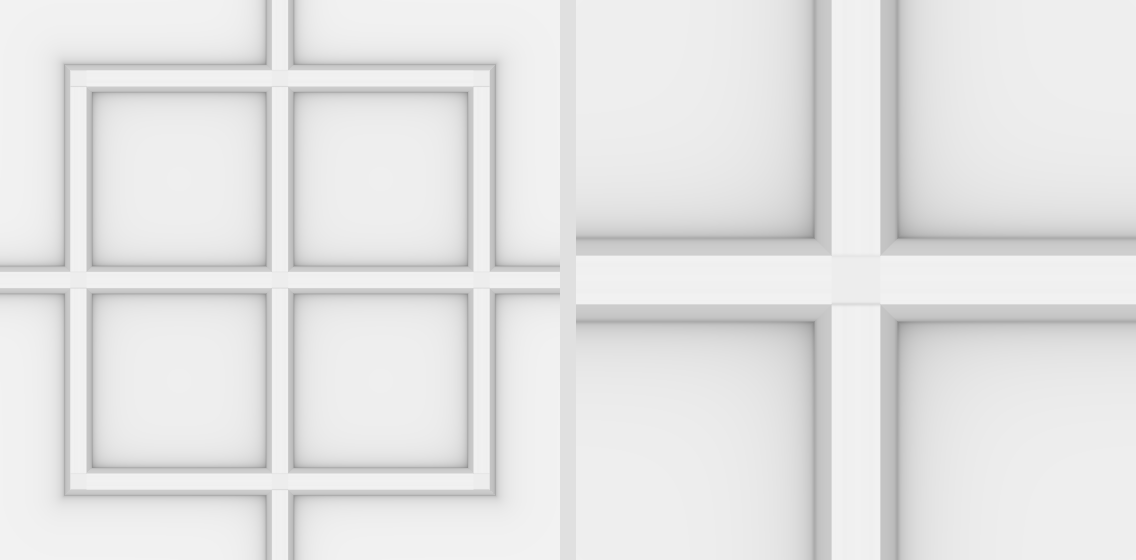
Left: the whole. Right: its middle third, enlarged.
Reproduce this pattern procedurally as a WebGL 2 fragment shader.

```glsl
#version 300 es
precision highp float;
// Pale relief of bevelled bars: a full-width cross over a square ring, making
// two by two recessed panels. Distances to the bars give the flat tops and
// mitred bevels; products of exponential falloffs give the soft contact shade.

uniform vec2 u_resolution;
out vec4 fragColor;

const float RING = 0.360;        // centre to the middle of a ring bar
const float FLAT_HALF = 0.0145;  // half width of the flat top
const float BASE_HALF = 0.0247;  // half width at the foot of the bevel
const float PANEL_INNER = 0.936;
const float PANEL_OUTER = 0.948;
const float TOP_FACE = 0.942;

// Light left at a distance from the foot of one wall.
float wallLight(float dist) {
    float e = max(dist, 0.0);
    return (1.0 - 0.13 * exp(-e / 0.0055)) * (1.0 - 0.10 * exp(-e / 0.024));
}

// Soft band around a line.
float softLine(float dist, float width) {
    float t = dist / width;
    return exp(-t * t);
}

// Recessed ground, shaded by the cross and by the ring walls.
float panelShade(vec2 a) {
    float cross = wallLight(a.x - BASE_HALF) * wallLight(a.y - BASE_HALF);
    vec2 q = a - RING;
    if (max(q.x, q.y) < 0.0) {
        vec2 inner = -q - BASE_HALF;
        return PANEL_INNER * cross * wallLight(inner.x) * wallLight(inner.y);
    }
    float outer = length(max(q - BASE_HALF, 0.0));
    return PANEL_OUTER * cross * wallLight(outer);
}

// Sloped side: darker towards its foot, toned by the way it faces.
float bevelShade(float dist, float horizontal, vec2 side) {
    float slope = clamp((dist - FLAT_HALF) / (BASE_HALF - FLAT_HALF), 0.0, 1.0);
    float facingX = mix(0.775, 0.755, side.x);
    float facingY = mix(0.785, 0.795, side.y);
    return mix(facingX, facingY, horizontal) + 0.015 - 0.055 * slope * slope;
}

// Flat top: faint lengthwise streaks, tinted joints and fine seams.
float topShade(vec2 offset, float horizontal, float pixel) {
    float across = mix(offset.x, offset.y, horizontal) / FLAT_HALF;
    float streak = 0.003 * sin(across * 7.0 + 1.0) + 0.002 * sin(across * 17.0);
    vec2 d = abs(offset);
    vec2 within = 1.0 - smoothstep(FLAT_HALF - pixel, FLAT_HALF + pixel, d);
    float joint = within.x * within.y;
    float seam = softLine(d.y - FLAT_HALF, 0.0011) * within.x;
    float seamDepth = offset.y < 0.0 ? 0.075 : 0.03;
    return TOP_FACE + streak * (1.0 - joint) - 0.014 * joint - seamDepth * seam;
}

void main() {
    vec2 p = gl_FragCoord.xy / u_resolution - 0.5;
    vec2 a = abs(p);
    float pixel = 0.75 / min(u_resolution.x, u_resolution.y);

    // Nearest vertical and horizontal bar; the ring changes axis on diagonals.
    float ringDist = abs(max(a.x, a.y) - RING);
    float vertical = min(a.x, a.x > a.y ? ringDist : 1.0);
    float level = min(a.y, a.y >= a.x ? ringDist : 1.0);
    float dist = min(vertical, level);
    float horizontal = smoothstep(-pixel, pixel, vertical - level);

    // Signed offset from the closest bar centre on each axis.
    vec2 offset = p - RING * floor(p / RING + 0.5);
    vec2 side = step(vec2(0.0), offset);

    float top = topShade(offset, horizontal, pixel);
    float bevel = bevelShade(dist, horizontal, side);
    float shade = mix(top, bevel, smoothstep(-pixel, pixel, dist - FLAT_HALF));
    shade = mix(shade, panelShade(a), smoothstep(-pixel, pixel, dist - BASE_HALF));

    // Dark crease where the bevel meets the ground.
    shade -= 0.065 * softLine(dist - BASE_HALF, 0.0014);
    fragColor = vec4(vec3(shade), 1.0);
}
```
